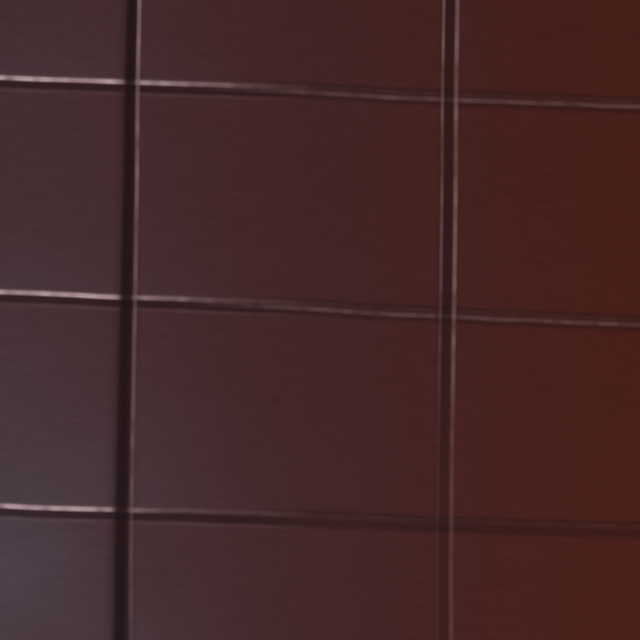
A Shadertoy shader for this texture:

```glsl
// Glossy dark red-brown wall tiles seen at a slight slant: two upright joints and
// three sloping level joints over a smooth colour field. Each joint is a shadow
// groove with lit rims, which fade to the right; noise adds wear and faint grain.

const vec3 MAROON = vec3(0.258, 0.134, 0.132);
const vec3 RUST   = vec3(0.280, 0.122, 0.095);
const vec3 PLUM   = vec3(0.262, 0.168, 0.180);
const vec3 HAZE   = vec3(0.310, 0.270, 0.310);
const vec3 GROOVE = vec3(0.130, 0.075, 0.085);
const vec3 RIM    = vec3(0.480, 0.385, 0.385);
const vec3 GLINT  = vec3(0.740, 0.640, 0.660);

float hash(vec2 p) {
    vec3 q = fract(vec3(p.xyx) * 0.1031);
    q += dot(q, q.yzx + 33.33);
    return fract((q.x + q.y) * q.z);
}

float noise(vec2 p) {
    vec2 i = floor(p), f = fract(p);
    f = f * f * (3.0 - 2.0 * f);
    return mix(mix(hash(i), hash(i + vec2(1, 0)), f.x),
               mix(hash(i + vec2(0, 1)), hash(i + vec2(1, 1)), f.x), f.y);
}

float fbm(vec2 p) {
    float sum = 0.0, amp = 0.5;
    for (int i = 0; i < 4; i++) {
        sum += amp * noise(p);
        p = p * 2.03 + 17.1;
        amp *= 0.5;
    }
    return sum;
}

// Soft line of the given half width around d = 0
float line(float d, float halfWidth, float pixel) {
    float soft = max(halfWidth * 0.7, pixel);
    return 1.0 - smoothstep(halfWidth - soft, halfWidth + soft, abs(d));
}

// Height of level joint k at position x
float levelJoint(float k, float x) {
    float slope = 0.042 - 0.006 * abs(k - 1.0) - 0.005 * step(k, 0.5);
    return 0.209 + 0.335 * k - slope * x - 0.004 * smoothstep(0.4, 0.7, x);
}

// Glaze colour: plum on the left, rust on the right, haze at lower left
vec3 glaze(vec2 uv) {
    vec3 col = mix(PLUM, MAROON, smoothstep(0.0, 0.52, uv.x));
    col = mix(col, RUST, smoothstep(0.5, 1.0, uv.x));
    col *= 1.0 + 0.07 * (0.5 - uv.y) * smoothstep(0.4, 1.0, uv.x);
    float cloud = fbm(uv * vec2(4.0, 7.0));
    float haze = exp(-2.6 * length(uv * vec2(1.5, 1.0)));
    return mix(col, HAZE, clamp(haze * (0.5 + 0.8 * cloud), 0.0, 1.0));
}

// Level joint: a bright upper rim on the left, a faint lower rim further right
vec3 drawLevel(vec3 col, vec2 uv, float k, float pixel) {
    float d = uv.y - levelJoint(k, uv.x) + 0.0014 * (noise(vec2(uv.x * 18.0, k * 9.0)) - 0.5);
    float wear = 0.65 + 0.6 * noise(vec2(uv.x * 70.0, k * 31.0));
    float fade = 1.0 - smoothstep(0.12, 0.30 + 0.11 * k, uv.x);
    float right = smoothstep(0.36, 0.52, uv.x);

    // Gloss pooled above the joint, then its shadow
    float above = exp(-max(d, 0.0) * 16.0) * step(0.0, d);
    col = mix(col, HAZE, 0.25 * above * (1.0 - smoothstep(0.1, 0.5, uv.x)));
    col = mix(col, GROOVE, (0.55 - 0.2 * right) * line(d + 0.009, 0.007, pixel));
    col = mix(col, GROOVE, 0.35 * right * line(d - 0.004, 0.006, pixel));

    // Rims
    col = mix(col, GLINT, clamp(0.85 * fade * wear, 0.0, 1.0) * line(d, 0.0038, pixel));
    float faint = 0.22 * (1.0 - 0.6 * right) * wear;
    col = mix(col, RIM, faint * line(d - 0.002, 0.004, pixel));
    float lower = smoothstep(0.25, 0.5, uv.x) * min(k, 1.0) * 0.36;
    col = mix(col, RIM, lower * wear * line(d + 0.006, 0.0035, pixel));
    return mix(col, RIM, 0.15 * wear * line(d + 0.018, 0.003, pixel) * (1.0 - right));
}

// Upright joint: d is the distance right of the groove centre
vec3 drawUpright(vec3 col, float d, float y, float halfWidth, float depth,
                 float leftRim, float rightRim, float pixel) {
    float wear = 0.55 + 0.8 * noise(vec2(y * 45.0, halfWidth * 900.0));
    col = mix(col, GROOVE, 0.35 * depth * line(d, halfWidth * 1.7, pixel));
    col = mix(col, GROOVE, depth * line(d, halfWidth, pixel));
    col = mix(col, RIM, clamp(leftRim * wear, 0.0, 1.0) * line(d + halfWidth * 1.15, 0.0026, pixel));
    return mix(col, RIM, clamp(rightRim * wear, 0.0, 1.0) * line(d - halfWidth * 1.5, 0.0034, pixel));
}

void mainImage(out vec4 fragColor, in vec2 fragCoord) {
    vec2 uv = fragCoord / iResolution.xy;
    float pixel = 1.0 / min(iResolution.x, iResolution.y);
    vec3 col = glaze(uv);

    for (int k = 0; k < 3; k++) col = drawLevel(col, uv, float(k), pixel);

    // Deep left joint and shallow right joint, both leaning slightly
    float wobble = 0.003 * (noise(vec2(uv.y * 7.0, 3.0)) - 0.5);
    float leftD = uv.x - (0.187 + 0.018 * uv.y + wobble);
    float rightD = uv.x - (0.692 + 0.010 * uv.y + wobble);
    float leftWidth = mix(0.011, 0.008, uv.y);
    float upper = smoothstep(0.15, 0.6, uv.y);
    col = drawUpright(col, leftD, uv.y, leftWidth, 0.85, 0.05, 0.25 + 0.6 * uv.y, pixel);
    col = drawUpright(col, rightD, uv.y, 0.008, 0.2 + 0.25 * upper,
                      0.08 + 0.5 * upper * uv.y, 0.28 + 0.35 * upper, pixel);

    // Faint streaked grain
    float grain = noise(uv * vec2(90.0, 190.0)) + noise(uv * vec2(35.0, 260.0)) - 1.0;
    fragColor = vec4(col * (1.0 + 0.035 * grain), 1.0);
}
```
